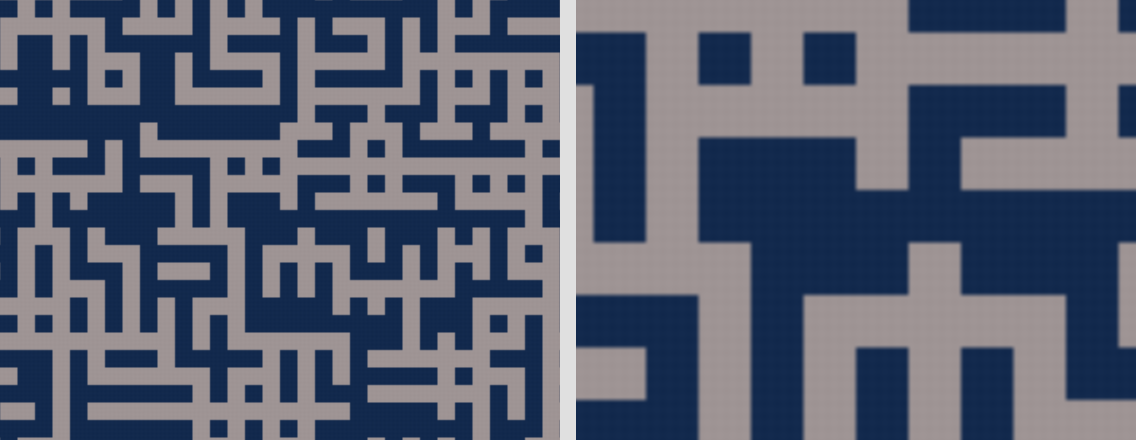
Left: the whole. Right: its middle third, enlarged.
Write a Shadertoy shader that draws this pattern.

```glsl
// Maze of pale branching walls on navy, laid out on a square grid.
// Tiles hold small lattice mazes whose phase varies from tile to tile; seam
// rows and columns join them only where both sides carry a wall.

#define COLUMNS 32.0    // grid columns across the canvas
#define TILE 6          // tile period in cells, the last one is the seam
#define EXTRA_LINKS 0.2 // share of additional links inside a tile
#define SEAM_LINKS 0.85 // share of possible links kept across seams
#define SEED 17
#define EDGE 0.066      // half width of the soft edge, in cells
#define WEAVE 0.006     // strength of the faint surface weave
#define NAVY vec3(0.07, 0.16, 0.30)
#define STONE vec3(0.62, 0.58, 0.58)

float hash(ivec2 c, int salt) {
    uint h = uint(c.x * 1597 + c.y * 51749 + (salt + SEED) * 35171);
    h = (h ^ (h >> 15)) * 0x2c1b3c6du;
    h = (h ^ (h >> 12)) * 0x297a2d39u;
    return float((h ^ (h >> 15)) >> 8) / 16777216.0;
}

// Sideways offset of a band of tiles, so that tiles are staggered.
int bandOffset(int band) {
    return 10 * TILE + int(hash(ivec2(band, 0), 1) * float(TILE));
}

// Phase of the lattice inside a tile: aligned, or moved along one axis.
ivec2 tilePhase(ivec2 tile) {
    float kind = hash(tile, 2);
    return ivec2(kind < 0.33, kind > 0.66);
}

// Each node reaches out in one direction: right, left, down or up.
int nodeDirection(ivec2 node) {
    return int(4.0 * hash(node, 3));
}

// Lattice maze: nodes are walls, faces are open, links are random.
bool latticeWall(ivec2 cell, ivec2 tile) {
    ivec2 local = ivec2(cell.x + bandOffset(tile.y), cell.y) - tile * TILE;
    ivec2 odd = (local + tilePhase(tile)) & 1;
    if (odd.x == odd.y) return odd.x == 0;
    int axis = 2 * odd.y;
    return nodeDirection(cell - odd) == axis
        || nodeDirection(cell + odd) == axis + 1
        || hash(cell, 4) < EXTRA_LINKS;
}

// Cell of a band: inside a tile, or on the seam column between two tiles.
bool bandWall(ivec2 cell) {
    int band = cell.y / TILE;
    int x = cell.x + bandOffset(band);
    ivec2 tile = ivec2(x / TILE, band);
    if (x % TILE < TILE - 1) return latticeWall(cell, tile);
    bool onNodeRow = ((cell.y % TILE + tilePhase(tile).y) & 1) == 0;
    return onNodeRow && hash(cell, 5) < SEAM_LINKS
        && latticeWall(cell - ivec2(1, 0), tile)
        && latticeWall(cell + ivec2(1, 0), tile + ivec2(1, 0));
}

// Any cell, including the seam rows between bands.
float wallAt(ivec2 cell) {
    cell.y += 11 * TILE - 1;
    if (cell.y % TILE < TILE - 1) return float(bandWall(cell));
    int band = cell.y / TILE;
    int x = cell.x + bandOffset(band);
    int column = x % TILE;
    int phase = tilePhase(ivec2(x / TILE, band)).x;
    bool onNodeColumn = column < TILE - 1 && ((column + phase) & 1) == 0;
    if (!onNodeColumn || hash(cell, 6) > SEAM_LINKS) return 0.0;
    return float(bandWall(cell - ivec2(0, 1)) && bandWall(cell + ivec2(0, 1)));
}

void mainImage(out vec4 fragColor, in vec2 fragCoord) {
    // Grid coordinates, counted from the upper left corner.
    vec2 p = vec2(fragCoord.x, iResolution.y - fragCoord.y)
           * COLUMNS / iResolution.x;

    // Blend the four nearest cells across a narrow soft edge.
    ivec2 cell = ivec2(floor(p - 0.5));
    vec2 blend = smoothstep(0.5 - EDGE, 0.5 + EDGE, fract(p - 0.5));
    float upper = mix(wallAt(cell), wallAt(cell + ivec2(1, 0)), blend.x);
    float lower = mix(wallAt(cell + ivec2(0, 1)), wallAt(cell + ivec2(1, 1)), blend.x);
    float wall = mix(upper, lower, blend.y);

    // Faint diagonal weave over both colours.
    float weave = sin(13.0 * (p.x + p.y)) * sin(13.0 * (p.x - p.y));
    fragColor = vec4(mix(NAVY, STONE, wall) + WEAVE * weave, 1.0);
}
```
